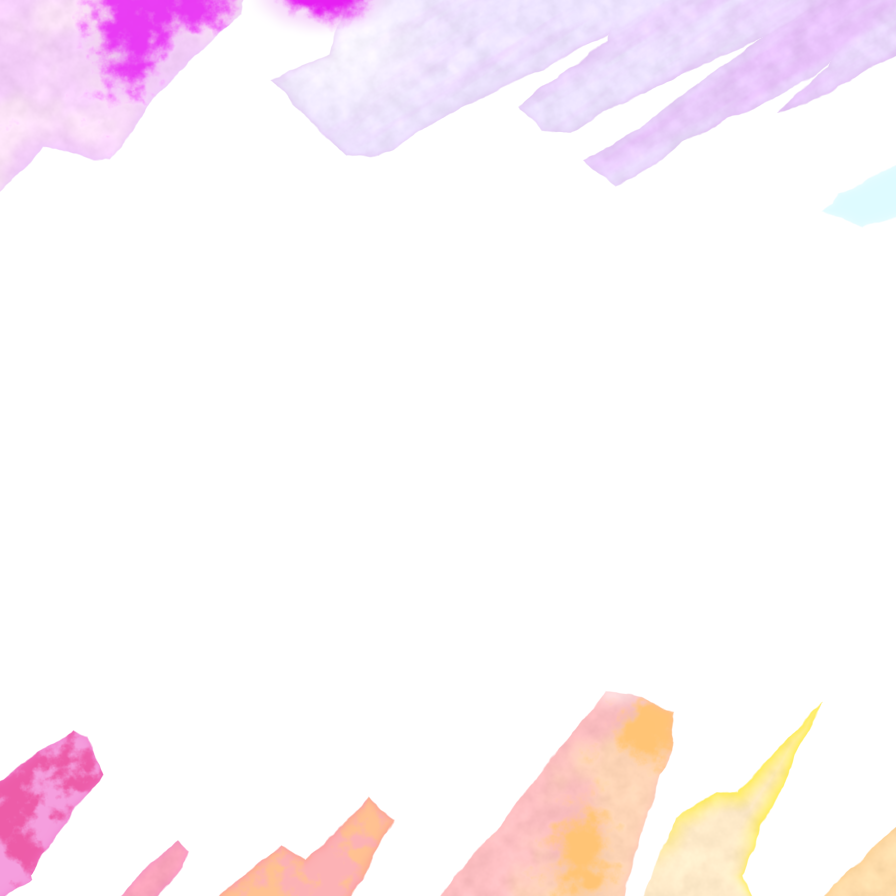
Give the GLSL for this background, as a WebGL 1 fragment shader.

```glsl
precision highp float;
// Watercolour brush strokes framing a white sheet: violet along the top,
// pink to yellow along the bottom. Each stroke is a polygon distance with
// a noise-roughened rim, filled with mottled pigment and a darker edge.
uniform vec2 u_resolution;

#define ROUGHNESS 0.009
#define RIM_WIDTH 0.004
#define GRAIN 0.10
#define MAGENTA vec3(.90, .12, .95)
#define LILAC vec3(.96, .81, .98)
#define LAVENDER vec3(.925, .89, .995)
#define ORCHID vec3(.91, .76, .98)
#define PINK vec3(.95, .48, .80)
#define SALMON vec3(.99, .70, .71)
#define ORANGE vec3(1, .77, .46)
#define CREAM vec3(1, .92, .79)
#define YELLOW vec3(1, .93, .30)

float hash(vec2 p) {
  vec3 q = fract(p.xyx * .1031);
  q += dot(q, q.yzx + 33.33);
  return fract((q.x + q.y) * q.z);
}

float noise(vec2 p) {
  vec2 i = floor(p), f = fract(p);
  f = f * f * (3. - 2. * f);
  return mix(mix(hash(i), hash(i + vec2(1, 0)), f.x),
    mix(hash(i + vec2(0, 1)), hash(i + vec2(1, 1)), f.x), f.y);
}

float fbm(vec2 p) {
  float sum = 0., amp = .5;
  for (int i = 0; i < 4; i++) {
    sum += amp * noise(p);
    p = mat2(1.6, 1.2, -1.2, 1.6) * p + 7.3;
    amp *= .5;
  }
  return sum / .9375;
}

// Signed distance to an eight-cornered outline in thousandths of the canvas
float outline(vec2 p, vec4 a, vec4 b, vec4 c, vec4 d) {
  vec2 v[8];
  v[0] = a.xy; v[1] = a.zw; v[2] = b.xy; v[3] = b.zw;
  v[4] = c.xy; v[5] = c.zw; v[6] = d.xy; v[7] = d.zw;
  vec2 prev = d.zw;
  float nearest = 1e7, side = 1.;
  p *= 1000.;
  for (int i = 0; i < 8; i++) {
    vec2 e = prev - v[i], w = p - v[i];
    nearest = min(nearest, length(w - e * clamp(dot(w, e) / dot(e, e), 0., 1.)));
    if ((v[i].y > p.y) != (prev.y > p.y) && w.x < e.x * w.y / e.y) side = -side;
    prev = v[i];
  }
  return side * nearest / 1000.;
}

// Soft spread of pigment: centre and radii in thousandths
float blot(vec2 p, vec4 spot) {
  vec2 q = (p * 1000. - spot.xy) / spot.zw;
  return exp(-dot(q, q));
}

// Lay one wash over the sheet, with pigment gathered at its rim
void wash(inout vec3 sheet, float d, vec3 tint, vec3 rimTint, float rim) {
  float px = 1. / u_resolution.y;
  tint = mix(tint, rimTint, rim * exp(-abs(d) / RIM_WIDTH));
  sheet = mix(sheet, tint, smoothstep(px, -px, d));
}

void main() {
  vec2 uv = gl_FragCoord.xy / u_resolution;
  vec2 p = uv + ROUGHNESS * (vec2(fbm(uv * 38.), fbm(uv * 38. + 50.)) - .5);
  float cloud = fbm(uv * 14.) - .5, mottle = fbm(uv * 65. + 9.) - .5;
  float streak = fbm(mat2(.85, -.53, .53, .85) * uv * vec2(9, 70)) - .5;
  float grain = GRAIN * mottle;
  float fleck = smoothstep(-.08, .12, .55 * mottle + .45 * cloud);
  vec3 sheet = vec3(1);

  // Lavender strokes across the top
  float broad = outline(p, vec4(302, 910, 385, 825), vec4(424, 826, 495, 870),
    vec4(688, 964, 740, 1100), vec4(430, 1100, 365, 941));
  float middle = outline(p, vec4(577, 880, 605, 854), vec4(638, 852, 677, 876),
    vec4(866, 965, 1100, 1100), vec4(680, 1100, 680, 955));
  float lower = outline(p, vec4(651, 820, 688, 794), vec4(710, 802, 768, 844),
    vec4(910, 915, 1100, 1100), vec4(862, 967, 715, 858));
  float tail = outline(p, vec4(868, 875, 900, 885), vec4(965, 920, 1050, 968),
    vec4(1100, 1100, 950, 980), vec4(922, 924, 895, 900));
  float depth = .45 * smoothstep(.5, .95, uv.x) + .5 * smoothstep(.01, -.02, lower);
  vec3 violet = mix(LAVENDER, ORCHID, clamp(depth + 1.2 * streak, 0., 1.));
  violet = mix(violet, vec3(1), .65 * blot(uv, vec4(380, 950, 90, 70)));
  wash(sheet, min(min(broad, middle), min(lower, tail)), violet + grain, ORCHID * .95, .45);

  // Lilac corner with magenta blooms
  float corner = outline(p, vec4(-50, 1100, -50, 738), vec4(49, 837, 105, 822),
    vec4(124, 823, 170, 890), vec4(268, 986, 300, 1100));
  float bloom = blot(uv, vec4(145, 945, 55, 60)) + blot(uv, vec4(210, 1000, 80, 35));
  bloom = smoothstep(.35, .95, bloom * .75 + .9 * mottle + .4 * cloud + .08);
  vec3 lilac = mix(LILAC, vec3(.985, .89, .97), smoothstep(-.15, .2, cloud));
  wash(sheet, corner, mix(lilac + grain, MAGENTA, .85 * bloom), ORCHID, .5);
  float spill = blot(uv, vec4(365, 1010, 65, 42));
  sheet = mix(sheet, LILAC, .7 * smoothstep(.15, .55, spill + .5 * cloud * sqrt(spill)));
  sheet = mix(sheet, MAGENTA, smoothstep(.4, .9, spill + .8 * mottle * sqrt(spill)));

  // Pale cyan dab at the right
  float dab = outline(p, vec4(918, 763, 963, 747), vec4(1050, 770, 1050, 840),
    vec4(1000, 814, 963, 798), vec4(935, 785, 930, 772));
  wash(sheet, dab, vec3(.87, .985, 1), vec3(.93, .99, 1), .6);

  // Pink and salmon strokes at the lower left
  float pink = outline(p, vec4(-50, 97, 82, 184), vec4(98, 176, 115, 134),
    vec4(78, 88, 33, 23), vec4(36, 17, -50, -30));
  vec3 rose = mix(vec3(.96, .62, .87), vec3(.93, .36, .66), fleck);
  wash(sheet, pink, rose, PINK, .5);
  float sliver = outline(p, vec4(90, -40, 137, 2), vec4(160, 27, 198, 62),
    vec4(211, 50, 206, 30), vec4(176, 0, 140, -40));
  wash(sheet, sliver, mix(SALMON, PINK, .25) + grain, PINK, .35);
  float fork = outline(p, vec4(200, -40, 247, 0), vec4(312, 56, 341, 39),
    vec4(414, 110, 440, 84), vec4(390, 0, 360, -50));
  wash(sheet, fork, mix(SALMON, vec3(1, .76, .57), fleck), vec3(.98, .58, .58), .6);

  // Broad salmon stroke bleeding into orange
  float slab = outline(p, vec4(450, -50, 492, 0), vec4(677, 229, 715, 222),
    vec4(750, 205, 752, 172), vec4(722, 88, 680, -50));
  float amber = blot(uv, vec4(725, 185, 45, 40)) + .8 * blot(uv, vec4(650, 40, 40, 80));
  amber = smoothstep(.25, .75, amber + .9 * mottle);
  float across = uv.x - .6 - .45 * uv.y + .2 * cloud;
  vec3 peach = mix(vec3(.99, .75, .76), vec3(1, .84, .72), smoothstep(-.03, .06, across));
  peach = mix(peach, vec3(1), .7 * blot(uv, vec4(690, 232, 35, 16)));
  wash(sheet, slab, mix(peach + grain, ORANGE, amber), SALMON, .3);

  // Cream stroke with a yellow rim, and the orange corner
  float spike = outline(p, vec4(700, -40, 755, 88), vec4(800, 117, 823, 117),
    vec4(917, 217, 852, 80), vec4(828, 22, 860, -40));
  float glow = .5 * smoothstep(-.025, 0., spike) * smoothstep(.02, .1, uv.y);
  wash(sheet, spike, mix(CREAM, YELLOW, glow) + grain, YELLOW, .8 * smoothstep(.72, .8, uv.x));
  float wedge = (p.y - .95 * (p.x - .918)) / 1.38;
  wash(sheet, wedge, mix(CREAM, ORANGE, .35) + grain, ORANGE, .4);

  gl_FragColor = vec4(clamp(sheet, 0., 1.), 1);
}
```
